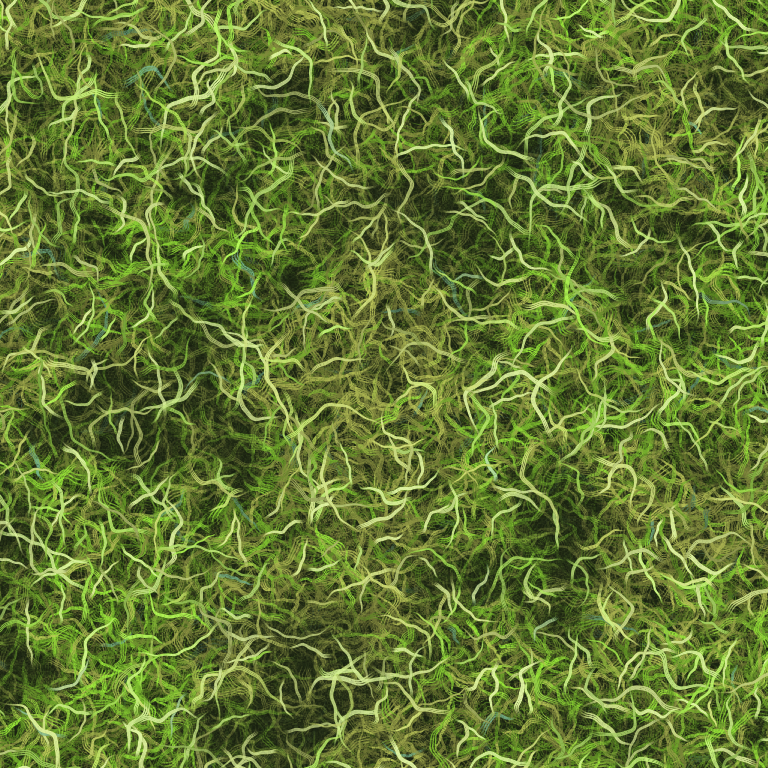
This texture is drawn by a WebGL 2 fragment shader. Its source:

```glsl
#version 300 es
precision highp float;
// A tangled mat of fine curved fibres over dark ground.
// Rotated cell grids are stacked in three tiers: dim frayed fuzz, tight lit
// tufts, and sparse pale strands; every cell holds one bent, wavy fibre.

uniform vec2 u_resolution;
out vec4 fragColor;

const int   FUZZ_LAYERS = 34;
const int   TUFT_LAYERS = 20;
const int   PALE_LAYERS = 11;
// Per tier (fuzz, tuft, pale); sizes and half widths are shares of the canvas.
const vec3  CELL_MIN = vec3(0.045, 0.045, 0.055);
const vec3  CELL_MAX = vec3(0.085, 0.095, 0.125);
const vec3  WIDTH    = vec3(0.00085, 0.00100, 0.00125);
const vec3  ALPHA    = vec3(0.56, 0.78, 0.95);
const vec3  CHANCE   = vec3(0.95, 0.68, 0.46);
const vec3  FRAY     = vec3(0.110, 0.060, 0.025); // tip spread, in cells
const vec3  SHADE    = vec3(0.72, 1.02, 1.08);
const float GRAIN_CELLS = 512.0;

const vec3 GROUND = vec3(0.110, 0.145, 0.070);
const vec3 OLIVE  = vec3(0.590, 0.620, 0.280);
const vec3 LIME   = vec3(0.490, 0.740, 0.180);
const vec3 PALE   = vec3(0.880, 0.960, 0.640);
const vec3 TEAL   = vec3(0.400, 0.610, 0.480);

vec4 hash4(vec3 p) {
    vec4 q = fract(p.xyzx * vec4(0.1031, 0.1030, 0.0973, 0.1099));
    q += dot(q, q.wzxy + 33.33);
    return fract((q.xxyz + q.yzzw) * q.zywx);
}

float valueNoise(vec2 p, float seed) {
    vec2 c = floor(p), f = fract(p);
    f = f * f * (3.0 - 2.0 * f);
    float low  = mix(hash4(vec3(c, seed)).x, hash4(vec3(c + vec2(1, 0), seed)).x, f.x);
    float high = mix(hash4(vec3(c + vec2(0, 1), seed)).x, hash4(vec3(c + 1.0, seed)).x, f.x);
    return mix(low, high, f.y);
}

mat2 rotation(float a) {
    float c = cos(a), s = sin(a);
    return mat2(c, s, -s, c);
}

// Coverage of one bent fibre centred at the origin; p and widths in cells.
float fibre(vec2 p, vec4 rnd, float fray, float width, float pixel) {
    float halfLen = mix(0.28, 0.70, rnd.x);
    float along = p.x / halfLen;
    if (abs(along) >= 1.0) return 0.0;
    float bend = (rnd.y - 0.5) * 2.2;
    float freq = mix(6.0, 12.0, fract(rnd.y * 7.0));
    float steep = 0.75 * rnd.w;
    float phase = 6.283 * rnd.z + freq * p.x;
    float kink = 25.0 * p.x + 40.0 * rnd.x;
    float curve = bend * (p.x * p.x - 0.12) + steep / freq * sin(phase) + 0.010 * sin(kink);
    float slope = 2.0 * bend * p.x + steep * cos(phase) + 0.25 * cos(kink);
    float off = abs(p.y - curve);
    // Two side hairs leave the middle one towards the tip.
    float d = min(off, abs(off - fray * (along + 1.0) * 0.5));
    d *= inversesqrt(1.0 + slope * slope);
    float taper = 1.0 - along * along;
    float w = width * (0.4 + 0.6 * taper);
    return clamp((w - d) / pixel + 0.5, 0.0, 1.0) * smoothstep(0.0, 0.7, taper);
}

void main() {
    vec2 uv = gl_FragCoord.xy / u_resolution.y;
    float pixel = 1.0 / u_resolution.y;

    // Patches of thin cover and of greener growth, plus fine grain.
    float cover = 0.55 * valueNoise(uv * 7.0, 3.0) + 0.45 * valueNoise(uv * 16.0, 5.0);
    float density = smoothstep(0.20, 0.56, cover);
    float zone = valueNoise(uv * 6.0, 9.0) - 0.5;
    float grain = hash4(vec3(floor(uv * GRAIN_CELLS), 17.0)).x;
    vec3 thinning = mix(vec3(0.15, 0.38, 0.8), vec3(1.0), density);
    vec3 speckle = mix(vec3(0.45, 0.75, 0.95), vec3(1.40, 1.20, 1.05), grain);
    vec3 tierAlpha = ALPHA * thinning * speckle;

    vec3 color = GROUND * mix(0.85, 1.2, grain);

    for (int i = 0; i < FUZZ_LAYERS + TUFT_LAYERS + PALE_LAYERS; i++) {
        float layer = float(i);
        int tier = i < FUZZ_LAYERS ? 0 : (i < FUZZ_LAYERS + TUFT_LAYERS ? 1 : 2);
        float size = mix(CELL_MIN[tier], CELL_MAX[tier], fract(layer * 0.618));
        vec2 grid = rotation(layer * 2.4) * uv / size + layer * vec2(7.31, 3.77);
        vec2 base = floor(grid - 0.5);

        for (int k = 0; k < 4; k++) {
            vec2 cell = base + vec2(k & 1, k >> 1);
            vec4 place = hash4(vec3(cell, layer + 0.5));
            if (place.w > CHANCE[tier]) continue;
            vec4 shape = hash4(vec3(cell + 41.0, layer + 71.0));
            vec2 p = grid - cell - 0.5 - (place.xy - 0.5) * 0.4;
            p = rotation(6.283 * place.z) * p;

            float tone = fract(place.w * 13.7 + shape.x * 5.3);
            float lit = fract(tone * 9.1 + shape.z * 3.7);
            float width = WIDTH[tier] * mix(0.7, 1.2, lit) / size;
            float a = fibre(p, shape, FRAY[tier] * (0.3 + shape.w), width, pixel / size);
            if (a <= 0.0) continue;

            // Olive or lime, rarely teal; upper fibres fade towards pale.
            vec3 tint = mix(OLIVE, LIME, smoothstep(0.45, 0.75, tone + zone * 0.6));
            if (tone > 0.985) tint = TEAL;
            tint *= SHADE[tier] * mix(0.70, 1.25, shape.z);
            if (tier == 2) tint = mix(tint, PALE, mix(0.15, 1.0, lit) * a);
            color = mix(color, tint, min(a * tierAlpha[tier], 1.0));
        }
    }
    fragColor = vec4(color, 1.0);
}
```
